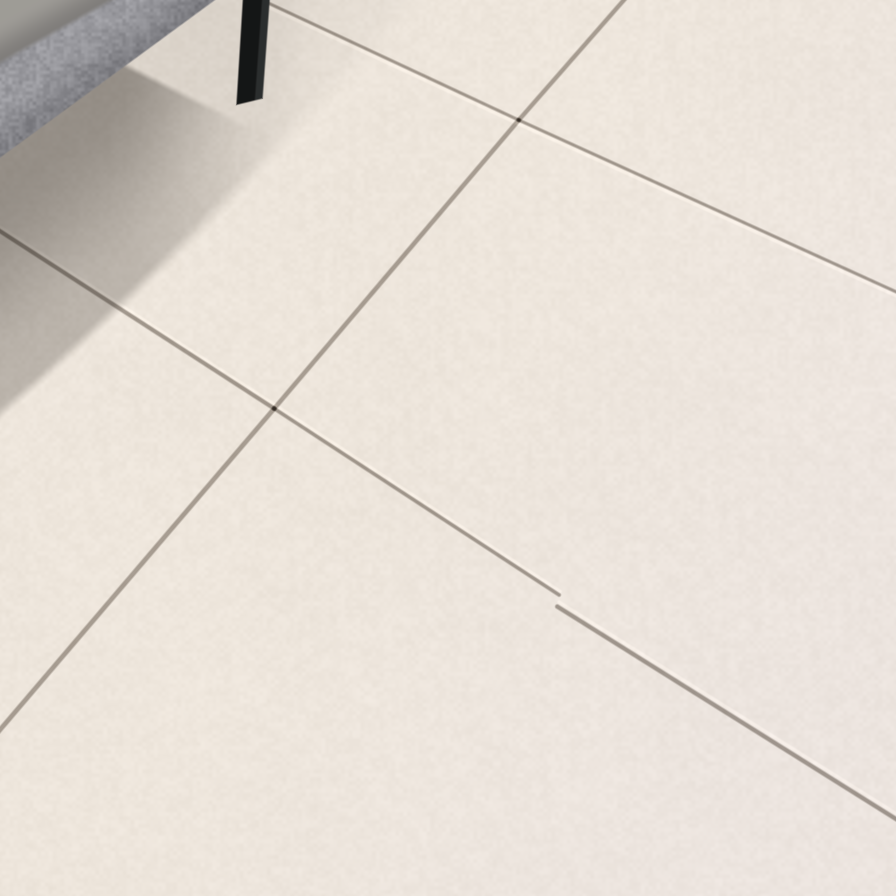
Reproduce this texture procedurally as a WebGL 2 fragment shader.

```glsl
#version 300 es
precision highp float;
// Pale stone floor tiles in perspective, with the corner of a grey sofa, its leg and its shadow.
uniform vec2 u_resolution;
out vec4 fragColor;

float hash(vec2 p) {
  return fract(sin(dot(p, vec2(127.1, 311.7))) * 43758.5453);
}

float noise(vec2 p) {
  vec2 i = floor(p), f = fract(p);
  f = f * f * (3.0 - 2.0 * f);
  return mix(mix(hash(i), hash(i + vec2(1, 0)), f.x),
             mix(hash(i + vec2(0, 1)), hash(i + vec2(1, 1)), f.x), f.y);
}

// Signed distance to the line a-b, positive on its left
float side(vec2 p, vec2 a, vec2 b) {
  vec2 d = normalize(b - a);
  return d.x * (p.y - a.y) - d.y * (p.x - a.x);
}

// Soft coverage of a stroke along the segment a-b
float stroke(vec2 p, vec2 a, vec2 b, float halfWidth, float blur) {
  vec2 d = b - a;
  float t = clamp(dot(p - a, d) / dot(d, d), 0.0, 1.0);
  return 1.0 - smoothstep(halfWidth - blur, halfWidth + blur, length(p - a - t * d));
}

// Grout joint with a pale bevel beside it
vec3 joint(vec3 col, vec2 p, vec2 a, vec2 b, float halfWidth, vec2 bevel, float blur) {
  col = mix(col, col * 1.045, stroke(p, a + bevel, b + bevel, 0.0018, blur));
  return mix(col, col * vec3(0.67, 0.65, 0.63), stroke(p, a, b, halfWidth, blur));
}

void main() {
  vec2 p = gl_FragCoord.xy / u_resolution;
  float px = 1.0 / min(u_resolution.x, u_resolution.y);
  float blur = max(px, 0.0014);

  // Stone: slow tint drift and fine grain
  vec3 col = mix(vec3(0.932, 0.901, 0.862), vec3(0.926, 0.896, 0.874),
                 smoothstep(0.6, 1.5, p.x + 0.6 * (1.0 - p.y)));
  col += 0.008 * (noise(p * 9.0) - 0.5);
  float grain = 0.6 * noise(p * 230.0) + 0.4 * noise(p * 110.0 + 31.0) - 0.5;
  col += grain * vec3(0.034, 0.036, 0.040);

  // Joints, one of them broken by a small offset
  vec2 upperCross = vec2(0.579, 0.866), lowerCross = vec2(0.306, 0.544);
  col = joint(col, p, vec2(0.699, 1.003), upperCross, 0.0024, vec2(0.0), blur);
  col = joint(col, p, upperCross, lowerCross, 0.0025, vec2(0.0), blur);
  col = joint(col, p, lowerCross, vec2(-0.003, 0.182), 0.0026, vec2(0.0), blur);
  col = joint(col, p, vec2(0.290, 1.001), upperCross, 0.0017, vec2(-0.001, -0.004), blur);
  col = joint(col, p, upperCross, vec2(1.003, 0.673), 0.0017, vec2(-0.001, -0.004), blur);
  col = joint(col, p, vec2(-0.003, 0.744), lowerCross, 0.0023, vec2(0.001, 0.004), blur);
  col = joint(col, p, lowerCross, vec2(0.624, 0.336), 0.0020, vec2(0.001, 0.004), blur);
  col = joint(col, p, vec2(0.622, 0.323), vec2(1.003, 0.084), 0.0024, vec2(0.002, 0.005), blur);

  // Shadow: curved outer edge, softer further from the sofa
  float depth = p.y - (0.538 + 0.86 * p.x + 0.33 * p.x * p.x);
  float softness = 0.010 + 0.10 * p.x * p.x;
  float shade = smoothstep(-softness, softness, depth);
  float dark = 0.22 + 0.16 * smoothstep(0.03, 0.25, depth);
  dark *= 1.0 - 0.85 * smoothstep(0.12, 0.38, p.x);
  float wedge = smoothstep(-0.004, 0.005, side(p, vec2(0.137, 0.928), vec2(0.24, 0.876)));
  dark = mix(dark, min(dark, 0.08), wedge);
  col *= 1.0 - shade * dark * vec3(0.98, 1.0, 1.02);

  // Leg with a lit right face
  float left = side(p, vec2(0.264, 0.885), vec2(0.271, 1.0));
  float right = side(p, vec2(0.293, 0.889), vec2(0.301, 1.0));
  float foot = side(p, vec2(0.264, 0.883), vec2(0.293, 0.890));
  float leg = smoothstep(-blur, blur, min(min(-left, right), foot));
  vec3 legColor = mix(vec3(0.08, 0.085, 0.085), vec3(0.17, 0.18, 0.18),
                      smoothstep(0.010, 0.007, right));
  col = mix(col, legColor, leg);

  // Sofa: woven base below a smooth cushion
  float base = side(p, vec2(0.0, 0.824), vec2(0.240, 1.0));
  float cushion = side(p, vec2(0.0, 0.930), vec2(0.125, 1.0));
  vec3 fabric = mix(vec3(0.50, 0.50, 0.52), vec3(0.60, 0.60, 0.62), smoothstep(0.0, 0.05, base));
  fabric += 0.09 * (noise(p * 260.0) - 0.5) + 0.05 * (noise(p * 90.0) - 0.5);
  vec3 seat = mix(vec3(0.50, 0.49, 0.48), vec3(0.62, 0.61, 0.59), smoothstep(0.0, 0.04, cushion));
  fabric = mix(fabric, seat, smoothstep(-0.004, 0.004, cushion));
  col = mix(col, fabric, smoothstep(-blur, blur, base));

  fragColor = vec4(col, 1.0);
}
```
